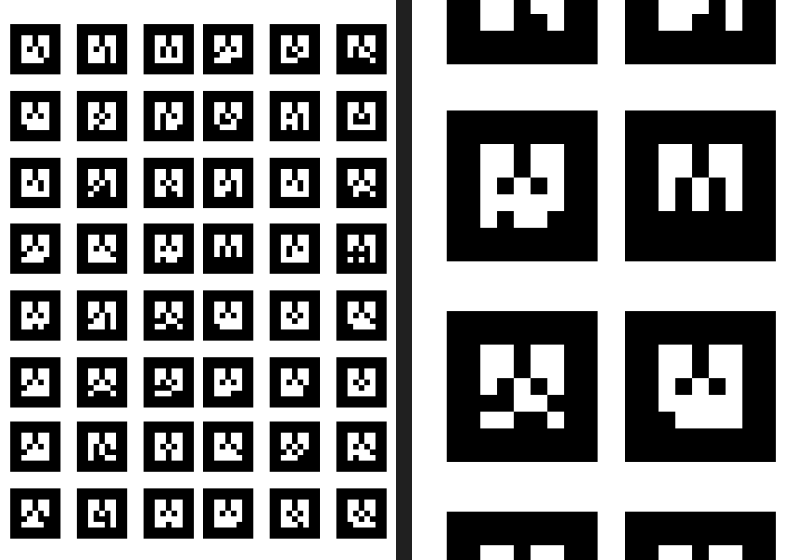
Left: the whole. Right: its middle third, enlarged.
Reproduce this pattern procedurally as a WebGL 2 fragment shader.

```glsl
#version 300 es
precision highp float;

uniform vec2 u_resolution;
out vec4 outColor;

const vec3 PAPER = vec3(1.0);
const vec3 INK = vec3(0.0);
const int COLUMNS = 6;
const int ROWS = 8;
const float MODULES = 9.0;    // modules along one marker side
const float BORDER = 2.0;     // border thickness in modules
const int CODE = 5;           // modules along the inner code

// Lengths are fractions of the canvas height
const float SIDE = 0.0898;
const vec2 MARGIN = vec2(0.0182, 0.0430);
const vec2 PITCH = vec2(0.1191, 0.1194);
const float CENTRE_SHIFT = 0.0130;
const vec2 ROW_SHIFTS = vec2(0.0021, 0.0046);
const float WHITE_SHARE = 0.72;

float hash(vec2 p) {
    vec3 q = fract(vec3(p.xyx) * 0.1031);
    q += dot(q, q.yzx + 33.33);
    return fract((q.x + q.y) * q.z);
}

// Area of a pixel covered by an axis-aligned rectangle
float rectCoverage(vec2 p, vec2 low, vec2 size, float pixel) {
    vec2 a = max(p - 0.5 * pixel, low);
    vec2 b = min(p + 0.5 * pixel, low + size);
    vec2 overlap = max(b - a, 0.0) / pixel;
    return overlap.x * overlap.y;
}

// Top-left marker corner, with the narrower gaps between sheet sections
vec2 markerCorner(vec2 id) {
    vec2 corner = MARGIN + PITCH * id;
    corner.x -= CENTRE_SHIFT * step(2.5, id.x);
    corner.y -= dot(ROW_SHIFTS, step(vec2(2.5, 5.5), vec2(id.y)));
    return corner;
}

// Three shared rows above two rows that vary per marker
float moduleIsWhite(ivec2 cell, vec2 id) {
    if (cell.y < 2) return cell.x == 2 ? 0.0 : 1.0;
    if (cell.y == 2) return cell.x % 2 == 0 ? 1.0 : 0.0;
    vec2 seed = id * vec2(17.0, 29.0) + vec2(cell) * vec2(3.0, 7.0);
    return step(hash(seed + 5.0), WHITE_SHARE);
}

float codeCoverage(vec2 p, vec2 id, float pixel) {
    float white = 0.0;
    for (int y = 0; y < CODE; y++) {
        for (int x = 0; x < CODE; x++) {
            ivec2 cell = ivec2(x, y);
            float area = rectCoverage(p, vec2(cell) + BORDER, vec2(1.0), pixel);
            white += area * moduleIsWhite(cell, id);
        }
    }
    return white;
}

// Ink of one marker: full square minus its white modules
float markerInk(vec2 p, vec2 id, float pixel) {
    float unit = SIDE / MODULES;
    vec2 local = (p - markerCorner(id)) / unit;
    float localPixel = pixel / unit;
    float square = rectCoverage(local, vec2(0.0), vec2(MODULES), localPixel);
    if (square <= 0.0) return 0.0;
    return square - codeCoverage(local, id, localPixel);
}

void main() {
    float pixel = 1.0 / u_resolution.y;
    vec2 p = vec2(gl_FragCoord.x, u_resolution.y - gl_FragCoord.y) * pixel;

    float ink = 0.0;
    for (int row = 0; row < ROWS; row++) {
        for (int column = 0; column < COLUMNS; column++) {
            ink += markerInk(p, vec2(column, row), pixel);
        }
    }
    outColor = vec4(mix(PAPER, INK, clamp(ink, 0.0, 1.0)), 1.0);
}
```
